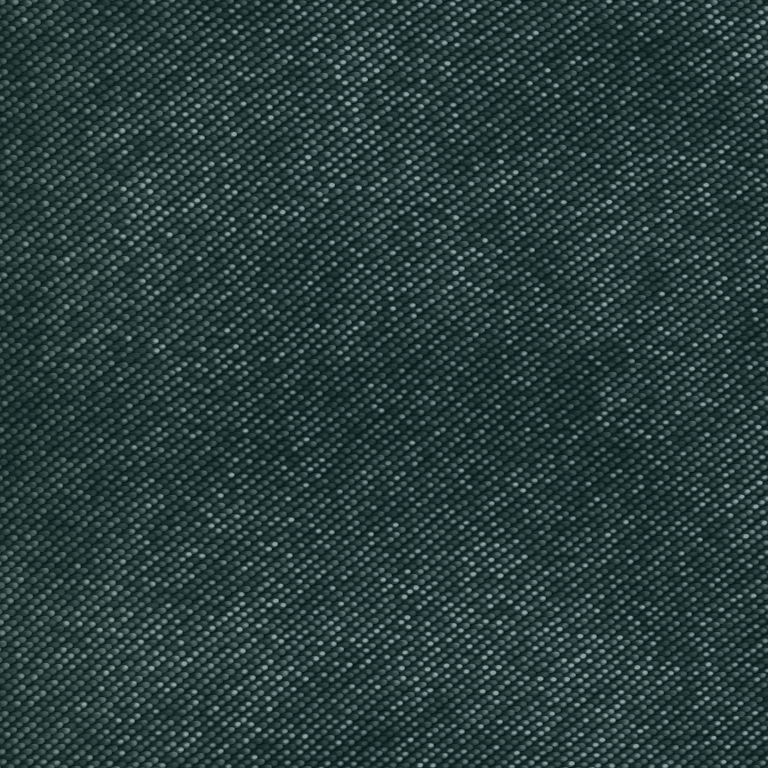
This texture is drawn by a WebGL 2 fragment shader. Its source:

```glsl
#version 300 es
precision highp float;
// Dark teal satin weave: interlocking wedge stitches with pale tips and soft cloudy wear.

#define COLS 58.0          // stitches across
#define ROWS 150.0         // staggered thread rows from bottom to top
#define ROW_SHIFT 0.45     // sideways step of each row, in stitches
#define STITCH_SLANT 0.13  // rise of a stitch towards its right end
#define STITCH_HALF vec2(1.22, 0.76)  // half length and height, in rows
#define GLINT_HALF vec2(0.50, 0.34)
#define GLINT_GAIN 0.66
#define JITTER 0.24        // unevenness of stitch height and place
#define WARP 0.005         // drift of the cloth grid
#define WEAR 0.42          // strength of the cloudy shading
#define GAP_COLOR vec3(0.025, 0.103, 0.103)
#define SHEEN_COLOR vec3(0.56, 0.64, 0.64)

uniform vec2 u_resolution;
out vec4 fragColor;

float hash(vec2 p) {
  vec3 q = fract(p.xyx * vec3(0.1031, 0.1030, 0.0973));
  q += dot(q, q.yzx + 33.33);
  return fract((q.x + q.y) * q.z);
}

vec2 gradientAt(vec2 cell) {
  float angle = 6.2832 * hash(cell + 71.0);
  return vec2(cos(angle), sin(angle));
}

// Gradient noise, roughly -0.7 to 0.7
float noise(vec2 p) {
  vec2 i = floor(p), f = fract(p);
  vec2 w = f * f * f * (f * (f * 6.0 - 15.0) + 10.0);
  vec2 e = vec2(0.0, 1.0);
  float low = mix(dot(gradientAt(i), f),
                  dot(gradientAt(i + e.yx), f - e.yx), w.x);
  float high = mix(dot(gradientAt(i + e.xy), f - e.xy),
                   dot(gradientAt(i + e.yy), f - e.yy), w.x);
  return mix(low, high, w.y);
}

// Smooth coverage of an ellipse
float ellipse(vec2 p, vec2 radius, float blur) {
  float d = (length(p / radius) - 1.0) * radius.y;
  return smoothstep(blur, -blur, d);
}

// Light from the stitch of one row that lies nearest to the grid point
float stitchLight(vec2 grid, float row, float crisp, float pixel) {
  float x = grid.x - row * ROW_SHIFT;
  vec2 cell = vec2(floor(x), row);
  float along = fract(x);
  float chance = hash(cell);
  float spark = hash(cell + 37.0);
  vec2 p = vec2((along - 0.5) * ROWS / COLS, grid.y - row - 0.5);
  p.y -= STITCH_SLANT * p.x + JITTER * (hash(cell + 113.0) - 0.5);

  // Wedge body, taller and brighter towards the right
  vec2 bodyHalf = STITCH_HALF * vec2(1.0, mix(0.6, 1.0, along));
  float body = ellipse(p, bodyHalf, max(0.16, 0.6 * pixel));
  float sheen = 0.10 + 0.27 * smoothstep(0.15, 0.9, along) * (0.5 + chance);
  sheen *= 0.85 + 0.3 * smoothstep(-0.5, 0.5, p.y);

  // Pale tip, much stronger on a few stitches
  vec2 tip = vec2(0.5 + JITTER * (chance - 0.5), 0.06);
  float glint = ellipse(p - tip, GLINT_HALF, max(0.2, 0.6 * pixel));
  return body * sheen + glint * GLINT_GAIN * crisp * (0.12 + 0.88 * spark * spark);
}

void main() {
  vec2 uv = gl_FragCoord.xy / u_resolution;
  float pixel = ROWS / u_resolution.y;

  // Gently bent grid, with rows falling to the right near the top
  vec2 cloth = uv + WARP * vec2(noise(uv * 4.0 + 9.0), noise(uv * 3.0));
  cloth.y += mix(0.02, 0.11, uv.y) * (uv.x - 0.5);
  vec2 grid = cloth * vec2(COLS, ROWS);

  // Large clouds, streaks along the diagonal, and left-side softness
  vec2 diagonal = vec2(uv.x + uv.y, (uv.y - uv.x) * 2.0);
  float cloud = noise(uv * 3.2 + 4.0) + 0.6 * noise(diagonal * 7.0 + 17.0);
  float wear = 1.0 + WEAR * cloud;
  float crisp = mix(0.4, 1.0, smoothstep(0.0, 0.4, uv.x));

  // Stitches overlap the rows above and below
  float light = 0.0;
  for (int k = -1; k <= 1; k++) {
    float row = floor(grid.y) + float(k);
    light = max(light, stitchLight(grid, row, crisp, pixel));
  }

  // Uneven fibre grain
  float grain = noise(cloth * vec2(110.0, 220.0));
  light = light * wear * (1.0 + 0.35 * grain) + 0.03 * grain;
  light += 0.02 * (1.0 - crisp) + 0.015 * cloud;

  // Slightly greener at the left
  vec3 color = mix(GAP_COLOR, SHEEN_COLOR, clamp(light, 0.0, 1.0));
  color *= mix(vec3(1.0, 1.02, 0.96), vec3(1.0), smoothstep(0.0, 0.4, uv.x));
  fragColor = vec4(color, 1.0);
}
```
